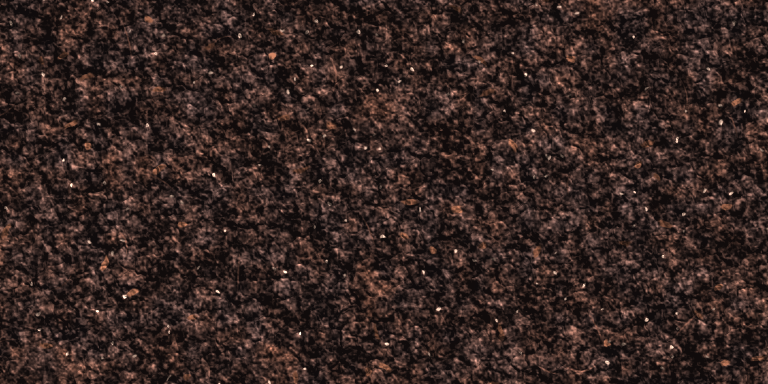
Write a Shadertoy shader that draws this texture.

```glsl
vec3 hash3(vec2 cell) {
    vec3 q = fract(cell.xyx * vec3(0.1031, 0.1030, 0.0973));
    q += dot(q, q.yxz + 33.33);
    return fract((q.xxy + q.yzz) * q.zyx);
}

// Three independent channels of smooth value noise
vec3 noise3(vec2 p) {
    vec2 i = floor(p), f = fract(p);
    f = f * f * (3.0 - 2.0 * f);
    return mix(mix(hash3(i), hash3(i + vec2(1, 0)), f.x),
               mix(hash3(i + vec2(0, 1)), hash3(i + 1.0), f.x), f.y);
}

// Height of overlapping round crumbs, about one per unit cell
float crumbs(vec2 p) {
    float top = 0.0;
    for (int y = -1; y <= 1; y++)
    for (int x = -1; x <= 1; x++) {
        vec2 id = floor(p) + vec2(x, y);
        vec3 h = hash3(id);
        vec2 d = p - id - h.xy;
        float radius = mix(0.35, 0.85, h.z);
        top = max(top, radius - dot(d, d) / radius);
    }
    return top;
}

float relief(vec2 p) {
    p += 0.014 * (noise3(p * 38.0).xy - 0.5) + 0.008 * (noise3(p * 95.0).xy - 0.5);
    return 0.5 * crumbs(p * 17.0) / 17.0
         + crumbs(p * 36.0 + 7.0) / 36.0
         + 0.9 * crumbs(p * 85.0 + 31.0) / 85.0;
}

// Large clods: x = coverage, y = dome shading, z = cast shadow
vec3 clods(vec2 p, vec2 lightDir) {
    vec3 result = vec3(0);
    vec2 g = p * 3.2 + 0.2 * (noise3(p * 17.0).xy - 0.5) + 0.1 * (noise3(p * 50.0).xy - 0.5);
    for (int y = -1; y <= 1; y++)
    for (int x = -1; x <= 1; x++) {
        vec2 id = floor(g) + vec2(x, y);
        vec3 h = hash3(id + 83.0);
        if (h.z > 0.42) continue;
        vec2 d = g - id - h.xy;
        float radius = 0.13 + 0.36 * h.z;
        float cover = 1.0 - smoothstep(0.85, 1.0, length(d) / radius);
        float shadow = 1.0 - smoothstep(0.8, 1.15, length(d + 0.2 * radius * lightDir) / radius);
        result.xy = mix(result.xy, vec2(1.0, dot(d, lightDir) / radius), cover);
        result.z = max(result.z, shadow);
    }
    return result;
}

// Lay randomly turned, slightly bent slivers over the soil
vec3 scatter(vec3 color, vec2 p, float density, float chance, vec2 halfSize,
             float bend, vec3 tint, float shade) {
    float px = 0.8 / iResolution.y;
    vec2 g = p * density;
    for (int y = -1; y <= 1; y++)
    for (int x = -1; x <= 1; x++) {
        vec2 id = floor(g) + vec2(x, y);
        vec3 place = hash3(id + density * 11.0);
        vec3 look = hash3(id + density * 11.0 + 57.0);
        if (place.z > chance) continue;
        vec2 d = (g - id - place.xy) / density;
        float angle = 6.2832 * look.x;
        vec2 q = vec2(dot(d, vec2(cos(angle), sin(angle))), dot(d, vec2(-sin(angle), cos(angle))));
        vec2 size = halfSize * vec2(0.5 + 0.7 * look.y, 0.7 + 0.4 * look.z);
        q.y += bend * (look.z - 0.5) * q.x * q.x / size.x;
        float dist = (length(q / size) - 1.0) * size.y;
        vec3 paint = tint * (0.65 + 0.6 * look.z) * shade;
        color = mix(color, paint, 1.0 - smoothstep(-px, px, dist));
    }
    return color;
}

void mainImage(out vec4 fragColor, in vec2 fragCoord) {
    vec2 p = fragCoord / iResolution.y + 3.0;
    vec2 lightDir = normalize(vec2(0.5, 0.85));

    // Crumb relief: slope towards the light, depth of the gaps, fine grain
    vec2 e = 0.002 * lightDir;
    float below = relief(p - e), above = relief(p + e);
    float lit = (below - above) / 0.004;
    float depth = (0.5 * (below + above) - 0.0237) / 0.0104;
    vec2 bent = p + 0.009 * (noise3(p * 70.0).zx - 0.5);
    float nugget = crumbs(bent * 72.0 + 19.0) - 0.38;
    float grain = noise3(p * 95.0).x + noise3(p * 180.0).y - 1.0;
    float tone = 0.45 * lit + 0.47 * depth + 1.5 * nugget + 1.9 * grain;

    // Compact clods with softer relief and a shadow beneath
    vec3 clod = clods(p, lightDir);
    tone -= 0.8 * clod.z * (1.0 - clod.x);
    float packed = 0.4 + 0.35 * lit + 0.08 * depth + 0.55 * clod.y + 1.1 * nugget + 2.0 * grain;
    tone = mix(tone, packed, 0.9 * clod.x);

    // Brown ramp with slight drifts in warmth
    float value = max(0.455 + 0.15 * tone, 0.25);
    vec3 color = value * value * vec3(1.0, 0.71, 0.61) + vec3(0.0, 0.0, 0.006);
    float warmth = noise3(p * 24.0).z + 0.3 * clod.x - 0.5;
    color *= 1.0 + warmth * vec3(0.12, 0.0, -0.12);

    // Bark chips, fibres and pale mineral specks
    float shade = clamp(0.9 + 0.2 * lit + 0.6 * grain, 0.45, 1.4);
    vec2 rough = p + 0.006 * (noise3(p * 90.0).yz - 0.5);
    color = scatter(color, rough, 9.0, 0.28, vec2(0.018, 0.008), 0.3, vec3(0.50, 0.32, 0.24), shade);
    color = scatter(color, p, 7.0, 0.28, vec2(0.034, 0.0024), 0.7, vec3(0.45, 0.30, 0.25), shade);
    color = scatter(color, rough, 22.0, 0.16, vec2(0.0055, 0.004), 0.0, vec3(0.80, 0.66, 0.58), shade);

    fragColor = vec4(color, 1.0);
}
```
